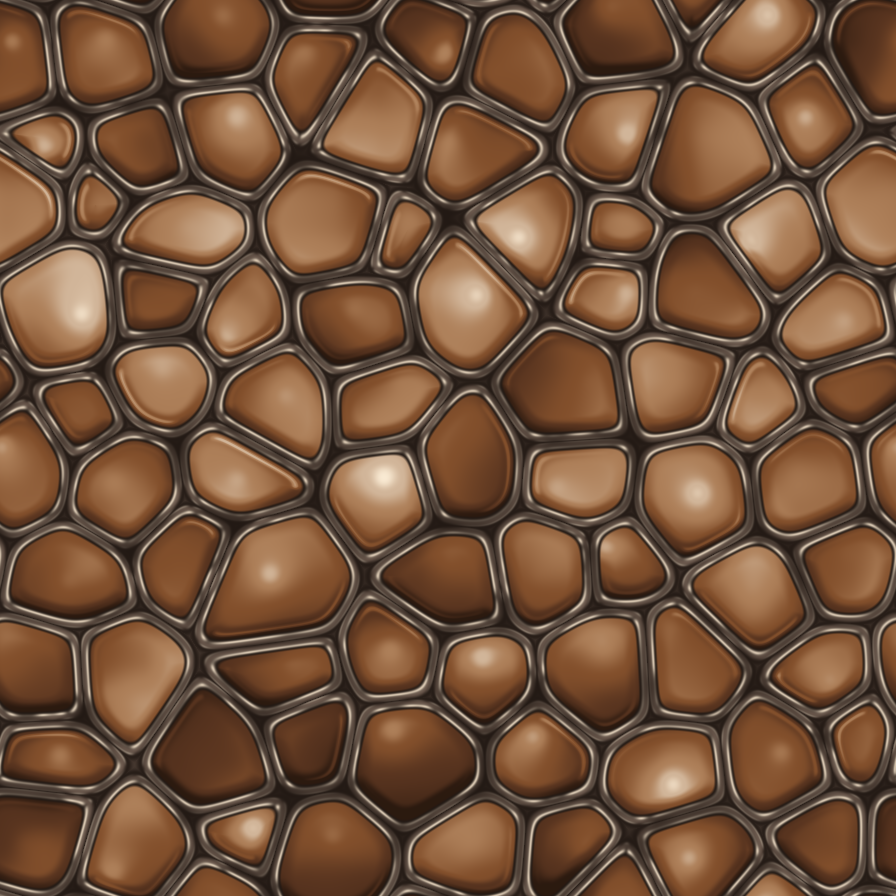
This texture is drawn by a three.js fragment shader. Its source:

```glsl
// Glossy brown cabochons set in dark polished metal, as a seamless tile.
// A wrapped, weighted Voronoi diagram gives cells of mixed sizes; a soft minimum
// of the wall distances rounds them and drives the metal and gem shading.

#define GRID vec2(8.0, 10.0)   // cells across and up; rows must be even
#define JITTER 0.72            // scatter of the cell centres
#define SIZE_SPREAD 0.36       // difference between large and small cells
#define ROUNDNESS 15.0         // lower is rounder
#define WALL 0.105             // half width of the metal, in tenths of canvas
#define GLOSS 0.42             // strength of the gem highlights
#define METAL_DARK vec3(0.13, 0.095, 0.075)
#define METAL_MID vec3(0.47, 0.39, 0.34)
#define METAL_GLINT vec3(0.88, 0.81, 0.72)

varying vec2 vUv;

vec3 hash3(vec2 p) {
  vec3 q = fract((p.xyx + 17.0) * vec3(0.1031, 0.1030, 0.0973));
  q += dot(q, q.yxz + 33.33);
  return fract((q.xxy + q.yzz) * q.zyx);
}

// Value noise that repeats a whole number of times over the tile
float wrapNoise(vec2 uv, float period) {
  vec2 p = uv * period;
  vec2 i = floor(p);
  vec2 f = fract(p);
  f = f * f * (3.0 - 2.0 * f);
  vec2 a = mod(i, period);
  vec2 b = mod(i + 1.0, period);
  return mix(mix(hash3(a).x, hash3(vec2(b.x, a.y)).x, f.x),
             mix(hash3(vec2(a.x, b.y)).x, hash3(b).x, f.x), f.y);
}

// Offset from p to the cell centre (xy, in tenths of canvas) and weight (z)
vec3 cellSite(vec2 cell, vec2 p) {
  vec2 id = mod(cell, GRID);
  vec3 h = hash3(id);
  float stagger = mod(id.y, 2.0) * 0.5 - 0.25;
  vec2 centre = cell + 0.5 + JITTER * (h.xy - 0.5) + vec2(stagger, 0.0);
  return vec3((centre - p) * 10.0 / GRID, SIZE_SPREAD * h.z);
}

float power(vec3 site) {
  return dot(site.xy, site.xy) - site.z;
}

float band(float x, float centre, float width) {
  float t = (x - centre) / width;
  return exp(-t * t);
}

vec3 gemRamp(float t) {
  vec3 c = mix(vec3(0.17, 0.10, 0.06), vec3(0.34, 0.20, 0.12), smoothstep(0.0, 0.28, t));
  c = mix(c, vec3(0.51, 0.31, 0.17), smoothstep(0.25, 0.50, t));
  c = mix(c, vec3(0.68, 0.50, 0.35), smoothstep(0.48, 0.70, t));
  c = mix(c, vec3(0.82, 0.71, 0.60), smoothstep(0.68, 0.88, t));
  return mix(c, vec3(0.98, 0.92, 0.83), smoothstep(0.88, 1.15, t));
}

vec3 gemColor(vec2 q, float d, vec2 normal, vec2 id) {
  vec3 h = hash3(id + 40.0);
  vec3 g = hash3(id + 90.0);
  float angle = 6.2832 * h.y;
  vec2 dir = vec2(cos(angle), sin(angle));
  float depth = d - WALL;
  float edge = 1.0 - smoothstep(0.0, 0.17, depth);

  // Body: own tone, a slope across the stone, slow drift over the tile
  float tone = mix(0.34, 0.64, h.x) + 0.26 * dot(q, dir);
  tone += 0.07 * sin(6.2832 * (vUv.y - 0.35));
  tone += 0.16 * (wrapNoise(vUv, 19.0) - 0.5);

  // Soft glow with a small bright core
  vec2 s = q - 0.45 * (g.xy - vec2(0.5, 0.35));
  float r2 = dot(s, s);
  tone += GLOSS * g.z * (0.62 * exp(-7.0 * r2) + 0.5 * g.z * exp(-70.0 * r2));

  // Dark edge, heaviest below, and a thin reflection along one side
  tone -= edge * (0.10 + 0.26 * max(normal.y, 0.0));
  float side = smoothstep(0.25, 0.95, dot(normal, dir));
  tone += 0.34 * side * h.z * band(depth, 0.05, 0.022);
  return gemRamp(tone);
}

vec3 metalColor(float d, vec2 normal) {
  float flow = wrapNoise(vUv, 34.0);
  float lit = 0.5 + 0.5 * sin(4.0 * normal.x - 3.0 * normal.y + 7.0 * flow);
  float body = band(d, 0.035, 0.028) * (0.25 + 0.6 * flow);
  body += 0.45 * flow * smoothstep(0.0, -0.07, d);
  float glint = band(d, 0.066, 0.017) * (0.22 + 0.72 * lit);
  glint += 0.5 * band(d, 0.012, 0.012) * (1.0 - lit) * flow;
  vec3 c = mix(METAL_DARK, METAL_MID, clamp(body, 0.0, 1.0));
  return mix(c, METAL_GLINT, clamp(glint, 0.0, 1.0));
}

void main() {
  vec2 p = vUv * GRID;
  vec2 base = floor(p);

  // Find the cell that owns this point
  vec3 own = vec3(0.0);
  vec2 ownCell = base;
  float best = 1000.0;
  for (int j = -2; j <= 2; j++) {
    for (int i = -2; i <= 2; i++) {
      vec2 cell = base + vec2(float(i), float(j));
      vec3 site = cellSite(cell, p);
      if (power(site) < best) { best = power(site); own = site; ownCell = cell; }
    }
  }

  // Soft minimum of wall distances, with the blended inward normal
  float sum = 0.0;
  vec2 inward = vec2(0.0);
  for (int j = -2; j <= 2; j++) {
    for (int i = -2; i <= 2; i++) {
      if (i == 0 && j == 0) continue;
      vec3 site = cellSite(ownCell + vec2(float(i), float(j)), p);
      vec2 gap = own.xy - site.xy;
      float len = max(length(gap), 0.001);
      float w = exp(-ROUNDNESS * (power(site) - best) / (2.0 * len));
      sum += w;
      inward += w * gap / len;
    }
  }
  float d = -log(max(sum, 1e-20)) / ROUNDNESS;
  vec2 normal = inward / max(length(inward), 0.0001);

  vec3 gem = gemColor(-own.xy, d, normal, mod(ownCell, GRID));
  float inside = smoothstep(WALL - 0.016, WALL + 0.016, d);
  gl_FragColor = vec4(mix(metalColor(d, normal), gem, inside), 1.0);
}
```
